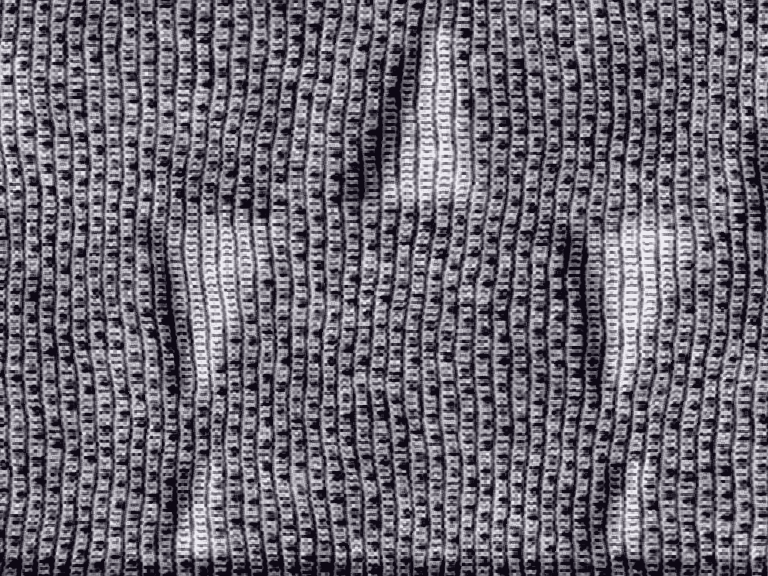
Give the GLSL for this texture, as a Shadertoy shader.

```glsl
// Ribbed two-tone knit: dashed columns, dark eyelets and raised tapered folds.

const float COLUMNS = 45.0;        // ribs across
const float DASH_ROWS = 80.0;      // dashes down each rib
const float EYELET_ROWS = 25.0;    // dark eyelets down each rib
const float EYELET_SHIFT = 0.38;   // diagonal step from rib to rib
const float STITCH_ROWS = 168.0;   // fine stitches down
const float STITCHES = 5.0;        // fine stitches across a rib
const float GROOVE_WIDTH = 0.11;   // half width, in ribs
const float EYELET_RADIUS = 0.27;  // in ribs
const float CANVAS_ASPECT = 4.0 / 3.0;
const vec3 DARK_YARN = vec3(0.05, 0.03, 0.08);
const vec3 LIGHT_YARN = vec3(0.93, 0.92, 0.95);

// Folds: centre x, y of wide end, y of narrow end, half width of wide end
const int FOLDS = 5;
const vec4 FOLD[FOLDS] = vec4[](
    vec4(0.740, 0.645, 0.955, 0.130),
    vec4(0.355, 0.615, 0.310, 0.135),
    vec4(1.080, 0.605, 0.310, 0.135),
    vec4(0.340, 0.040, 0.200, 0.045),
    vec4(1.085, 0.040, 0.200, 0.045));
const float FOLD_TIP = 0.024;

float hash(vec2 p) {
    return fract(sin(dot(p, vec2(127.1, 311.7))) * 4375.85);
}

// Smooth value noise
float noise(vec2 p) {
    vec2 i = floor(p), f = fract(p);
    f = f * f * (3.0 - 2.0 * f);
    return mix(mix(hash(i), hash(i + vec2(1, 0)), f.x),
               mix(hash(i + vec2(0, 1)), hash(i + vec2(1, 1)), f.x), f.y);
}

// Returns x: coverage of a fold, y: its light and shadow
vec2 foldRelief(vec2 p, vec4 fold) {
    float t = (p.y - fold.y) / (fold.z - fold.y);
    float k = clamp(t, 0.0, 1.0);
    float halfWidth = mix(FOLD_TIP, fold.w, pow(1.0 - k, 1.5));
    float dx = p.x - fold.x - 0.035 * (0.5 - k) * sign(fold.y - fold.z);
    float ends = smoothstep(-0.08, 0.08, t) * smoothstep(1.1, 0.85, t);
    float cover = smoothstep(0.015, -0.015, abs(dx) - halfWidth) * ends;
    float ridge = (dx - 0.3 * halfWidth) / (0.55 * halfWidth + 0.01);
    float crease = (dx + 0.8 * halfWidth + 0.008) / 0.026;
    float shade = 0.24 * exp(-ridge * ridge) - 0.36 * exp(-crease * crease);
    return vec2(cover, shade * ends);
}

// Gentle sideways drift of the ribs
float ribDrift(vec2 p) {
    return 0.011 * sin(p.y * 5.0 + p.x * 4.0)
         + 0.006 * sin(p.y * 13.0 - p.x * 9.0)
         + 0.0015 * sin(p.y * 47.0 + p.x * 31.0) + 0.012 * p.y;
}

void mainImage(out vec4 fragColor, in vec2 fragCoord) {
    vec2 p = fragCoord / iResolution.y;
    float pixel = COLUMNS / (CANVAS_ASPECT * iResolution.y);

    // Gather the folds
    float flatness = 0.0, relief = 0.0;
    for (int i = 0; i < FOLDS; i++) {
        vec2 r = foldRelief(p, FOLD[i]);
        flatness = max(flatness, r.x);
        relief += r.y;
    }

    // Rib coordinates
    float u = (p.x - ribDrift(p)) * COLUMNS / CANVAS_ASPECT;
    float rib = floor(u);
    float across = u - rib;
    float ribSeed = hash(vec2(rib, 3.0));

    // Fine stitches, alternating and uneven
    vec2 stitch = vec2(u * STITCHES, p.y * STITCH_ROWS);
    float weave = sin(stitch.x * 3.14159) * sin(stitch.y * 3.14159);
    float tone = 0.68 + 0.13 * weave + 0.26 * (hash(floor(stitch)) - 0.5);

    // Dashes along the middle of each rib
    float dashY = p.y * DASH_ROWS + ribSeed;
    float dashSeed = hash(vec2(rib, floor(dashY)));
    float dashEdge = abs(across - 0.54) - mix(0.15, 0.30, dashSeed);
    float dash = smoothstep(0.07 + pixel, -0.07, dashEdge)
               * smoothstep(-0.25, 0.75, cos(6.28318 * (fract(dashY) - 0.5)));
    tone -= dash * mix(0.28 + 0.26 * dashSeed, 0.46, flatness);

    // Dark groove between ribs
    float grooveNoise = noise(vec2(rib * 7.0, p.y * 45.0));
    float grooveDist = min(across, 1.0 - across);
    float groove = smoothstep(GROOVE_WIDTH + 0.09 + pixel * 0.5, 0.03,
                              grooveDist - 0.07 * (grooveNoise - 0.5));
    tone -= groove * (0.40 + 0.30 * grooveNoise);

    // Eyelets stepping diagonally from rib to rib
    float eyeY = p.y * EYELET_ROWS + rib * EYELET_SHIFT + 0.3 * ribSeed;
    float eyeSeed = hash(vec2(rib, floor(eyeY) + 50.0));
    vec2 eye = vec2(across - 0.66 - 0.12 * (eyeSeed - 0.5),
                    (fract(eyeY) - 0.5 - 0.25 * (eyeSeed - 0.5))
                    * COLUMNS / (CANVAS_ASPECT * EYELET_ROWS));
    float eyelet = smoothstep(EYELET_RADIUS + 0.12, EYELET_RADIUS - 0.14, length(eye));
    tone -= eyelet * (0.35 + 0.30 * eyeSeed) * (1.0 - flatness);

    // Broad light, soft wrinkles and dark borders
    float light = 0.16 * (noise(p * vec2(9.0, 6.0)) - 0.5)
                + 0.16 * (noise(p * vec2(34.0, 24.0) + 9.0) - 0.5)
                + 0.10 * exp(-dot(p - vec2(0.04, 0.74), p - vec2(0.04, 0.74)) * 30.0);
    light -= 0.28 * smoothstep(0.04, 0.015, p.y);
    light -= 0.30 * smoothstep(0.05, 0.0, length((p - vec2(1.325, 0.71)) * vec2(1.0, 0.4)));
    tone += light + relief + 0.05 * flatness + 0.05;

    fragColor = vec4(mix(DARK_YARN, LIGHT_YARN, clamp(tone, 0.0, 1.0)), 1.0);
}
```
